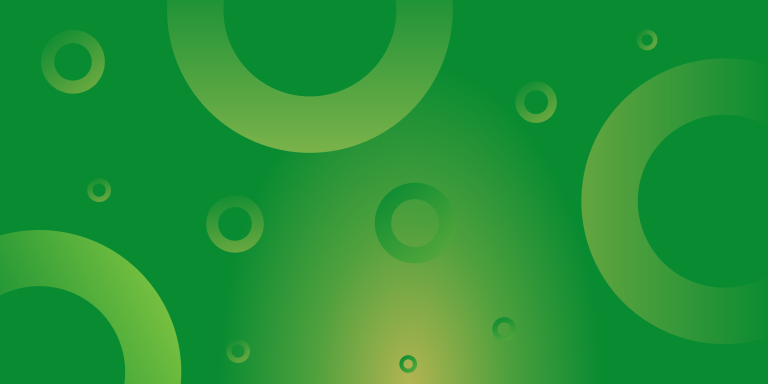
This background is drawn by a Shadertoy shader. Its source:

```glsl
// Green backdrop with a golden glow rising from below and scattered gradient rings.

// Lengths are fractions of the canvas height
const vec3 BASE = vec3(0.035, 0.545, 0.195);
const vec3 GLOW_MID = vec3(0.31, 0.63, 0.24);
const vec3 GLOW_CORE = vec3(0.70, 0.71, 0.32);
const vec2 GLOW_CENTER = vec2(1.068, 0.0);
const vec2 GLOW_RADII = vec2(0.50, 0.84);

const vec3 LIGHT_TOP = vec3(0.48, 0.70, 0.29);
const vec3 LIGHT_RIGHT = vec3(0.39, 0.65, 0.25);
const vec3 LIGHT_LEFT = vec3(0.46, 0.75, 0.25);
const vec3 LIGHT_SMALL = vec3(0.41, 0.66, 0.25);
const vec3 LIGHT_IN_GLOW = vec3(0.32, 0.65, 0.23);

const float BIG_FADE = 0.35;    // where the gradient starts, in radii
const float SMALL_FADE = 1.25;
const int RING_COUNT = 12;
const int BIG_COUNT = 3;
const int FIRST_IN_GLOW = 9;

// Center x, center y, outer radius, angle towards the light side
const vec4 RINGS[RING_COUNT] = vec4[RING_COUNT](
    vec4(0.807, 0.974, 0.372, -1.57),
    vec4(1.886, 0.476, 0.372, 3.14),
    vec4(0.102, 0.031, 0.370, 0.45),
    vec4(0.190, 0.839, 0.083, -0.9),
    vec4(0.258, 0.505, 0.031, -1.2),
    vec4(0.612, 0.417, 0.075, -1.4),
    vec4(1.396, 0.734, 0.054, -1.0),
    vec4(1.685, 0.896, 0.027, -0.6),
    vec4(0.620, 0.086, 0.031, -1.0),
    vec4(1.081, 0.419, 0.105, -0.9),
    vec4(1.313, 0.143, 0.031, -1.2),
    vec4(1.063, 0.052, 0.023, -0.8));

// Elliptical glow in two linear steps
vec3 backdrop(vec2 p) {
    float d = length((p - GLOW_CENTER) / GLOW_RADII);
    vec3 color = mix(GLOW_MID, BASE, clamp(2.0 * d - 1.0, 0.0, 1.0));
    return mix(GLOW_CORE, color, clamp(2.0 * d, 0.0, 1.0));
}

vec3 ringLight(int i) {
    if (i == 0) return LIGHT_TOP;
    if (i == 1) return LIGHT_RIGHT;
    if (i == 2) return LIGHT_LEFT;
    return i < FIRST_IN_GLOW ? LIGHT_SMALL : LIGHT_IN_GLOW;
}

// Signed distance to a flat ring; small rings are slightly thicker
float ringDistance(vec2 q, float outer) {
    float inner = outer * 0.61 - 0.0018;
    return abs(length(q) - 0.5 * (outer + inner)) - 0.5 * (outer - inner);
}

void mainImage(out vec4 fragColor, in vec2 fragCoord) {
    vec2 p = fragCoord / iResolution.y;
    float pixel = 1.0 / iResolution.y;
    vec3 color = backdrop(p);

    // Rings, each shaded along its own direction
    for (int i = 0; i < RING_COUNT; i++) {
        vec4 ring = RINGS[i];
        vec2 q = p - ring.xy;
        vec2 lightDir = vec2(cos(ring.w), sin(ring.w));
        float fade = i < BIG_COUNT ? BIG_FADE : SMALL_FADE;
        float shade = (dot(q, lightDir) / ring.z + fade) / (1.0 + fade);
        vec3 ringColor = mix(BASE, ringLight(i), clamp(shade, 0.0, 1.0));
        float cover = clamp(0.5 - ringDistance(q, ring.z) / pixel, 0.0, 1.0);
        color = mix(color, ringColor, cover);
    }
    fragColor = vec4(color, 1.0);
}
```
